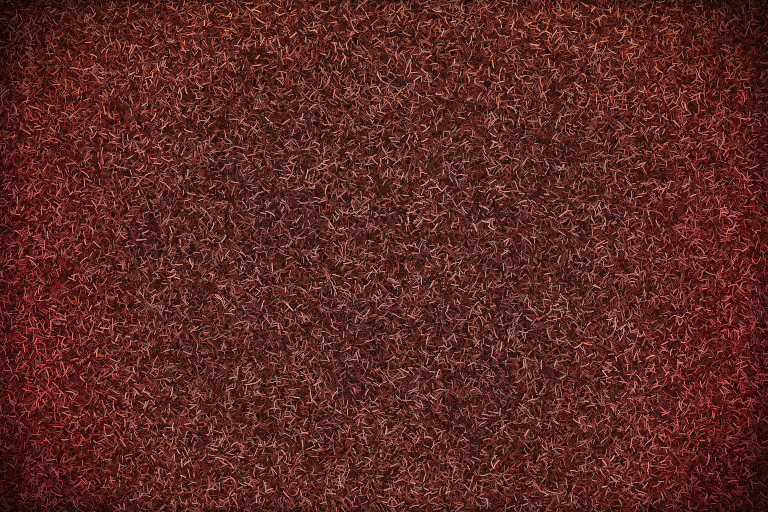
A WebGL 2 fragment shader for this texture:

```glsl
#version 300 es
precision highp float;
// Dark red felt: short, slightly bent fibres scattered at random angles.
// Rotated cell grids are stacked from back to front, each fibre casting a
// soft shadow; broad noise, warm edges and a vignette tint the whole sheet.

uniform vec2 u_resolution;
out vec4 fragColor;

vec4 hash4(vec3 p) {
    vec4 q = fract(p.xyzx * vec4(0.1031, 0.1030, 0.0973, 0.1099));
    q += dot(q, q.wzxy + 33.33);
    return fract((q.xxyz + q.yzzw) * q.zywx);
}

float valueNoise(vec2 p) {
    vec2 i = floor(p), f = fract(p);
    f = f * f * (3.0 - 2.0 * f);
    float a = hash4(vec3(i, 91.0)).x;
    float b = hash4(vec3(i + vec2(1.0, 0.0), 91.0)).x;
    float c = hash4(vec3(i + vec2(0.0, 1.0), 91.0)).x;
    float d = hash4(vec3(i + 1.0, 91.0)).x;
    return mix(mix(a, b, f.x), mix(c, d, f.x), f.y);
}

mat2 rotation(float angle) {
    float c = cos(angle), s = sin(angle);
    return mat2(c, s, -s, c);
}

// Deep maroon through brick red to pale pink; some fibres are faded
vec3 fibreColour(float tone, float faded) {
    vec3 low = mix(vec3(0.14, 0.036, 0.030), vec3(0.50, 0.155, 0.125), tone / 0.45);
    vec3 high = mix(vec3(0.50, 0.155, 0.125), vec3(0.86, 0.55, 0.49), (tone - 0.45) / 0.55);
    vec3 colour = tone < 0.45 ? low : high;
    float luma = dot(colour, vec3(0.4, 0.5, 0.1));
    return mix(colour, vec3(luma), 0.34 * faded);
}

// Distance to the centre line of a bent fibre lying along x
float fibreDistance(vec2 p, float halfLength, float bend) {
    p.y += bend * p.x * p.x;
    p.x -= clamp(p.x, -halfLength, halfLength);
    return length(p);
}

vec3 fibrePile(vec2 p, float pixel) {
    const int LAYERS = 7;
    const float CELL = 0.0108;
    float blur = 0.5 * pixel / CELL;
    vec3 colour = vec3(0.14, 0.04, 0.034);
    for (int layer = 0; layer < LAYERS; layer++) {
        float depth = float(layer) / float(LAYERS - 1);
        vec2 q = rotation(float(layer) * 1.27 + 0.3) * p / CELL + float(layer) * 37.7 + 300.0;
        vec2 home = floor(q);
        for (int y = -1; y <= 1; y++) {
            for (int x = -1; x <= 1; x++) {
                vec2 cell = home + vec2(x, y);
                vec4 place = hash4(vec3(cell, float(layer) + 3.0));
                vec4 look = hash4(vec3(cell, float(layer) + 53.0));
                vec2 local = rotation(place.z * 6.2832) * (q - cell - place.xy);
                float halfLength = mix(0.35, 0.88, place.w);
                float halfWidth = mix(0.07, 0.125, look.y);
                float d = fibreDistance(local, halfLength, (look.z - 0.5) * 0.6);

                // Contact shadow, then the fibre itself
                colour *= 1.0 - 0.20 * (1.0 - smoothstep(halfWidth, halfWidth + 0.2, d));
                float tone = mix(0.1, 1.0, pow(look.x, 1.2)) * mix(0.5, 1.0, depth);
                float cover = 1.0 - smoothstep(halfWidth - blur, halfWidth + blur, d);
                colour = mix(colour, fibreColour(tone, look.w), cover);
            }
        }
    }
    return colour;
}

void main() {
    vec2 uv = gl_FragCoord.xy / u_resolution;
    vec2 p = gl_FragCoord.xy / u_resolution.y;
    vec3 colour = fibrePile(p, 1.0 / u_resolution.y);

    // Greyer in the middle, saturated red towards the sides
    vec2 c = uv - 0.5;
    float rim = smoothstep(0.15, 0.62, length(c * vec2(1.1, 0.85)));
    float luma = dot(colour, vec3(0.3, 0.59, 0.11));
    colour = mix(vec3(luma), colour, mix(0.90, 1.08, rim));
    float side = smoothstep(0.25, 0.52, abs(c.x)) * (1.0 - 0.6 * uv.y);
    colour *= mix(vec3(1.0), vec3(1.04, 0.66, 0.76), side);
    colour *= mix(vec3(1.0), vec3(1.02, 1.0, 0.90), smoothstep(0.6, 1.0, uv.y));

    // Worn patches
    float patches = 0.5 * valueNoise(p * 4.0 + 7.0) + 0.5 * valueNoise(p * 13.0 + 19.0);
    colour *= mix(1.0, 1.20, patches);

    // Vignette: dark corners and a thin dark border
    float corner = smoothstep(0.50, 0.76, length(c * vec2(1.08, 0.95)));
    vec2 border = smoothstep(vec2(0.0), vec2(0.035, 0.02), 0.5 - abs(c));
    colour *= (1.0 - 0.62 * corner) * mix(0.78, 1.0, border.x * border.y);

    fragColor = vec4(clamp(colour, 0.0, 1.0), 1.0);
}
```
